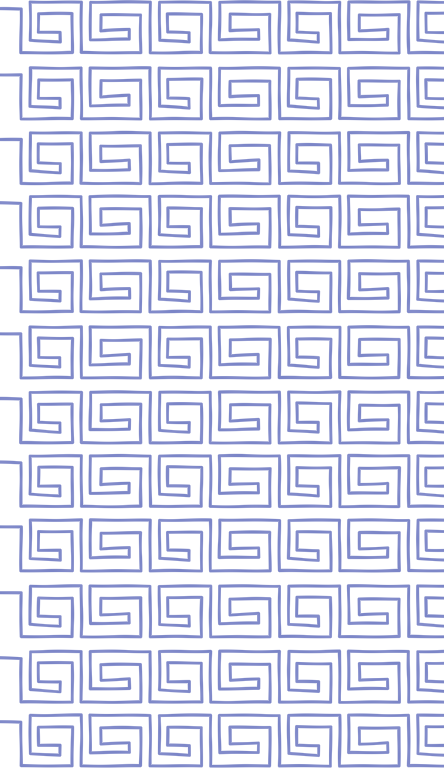
Write a WebGL 2 fragment shader that draws this pattern.

```glsl
#version 300 es
precision highp float;

uniform vec2 u_resolution;
out vec4 outColor;

const vec3 PAPER = vec3(1.0);
const vec3 INK = vec3(0.48, 0.52, 0.78);
const vec3 PALE_INK = vec3(0.55, 0.58, 0.81);

// Lengths are fractions of a canvas 768 units high, y pointing down
const float CANVAS_HEIGHT = 768.0;
const float ROW_PITCH = 64.8;
const float KEY_HEIGHT = 50.6;
const float PAIR_PITCH = 129.2;
const float FIRST_KEY_X = 21.0;
const float NARROW_WIDTH = 60.3;
const float LEAD_DEPTH = 7.0;
const float HALF_STROKE = 1.5;

float segment(vec2 p, vec2 a, vec2 b) {
    vec2 pa = p - a;
    vec2 ba = b - a;
    return length(pa - ba * clamp(dot(pa, ba) / dot(ba, ba), 0.0, 1.0));
}

float layeredSines(vec2 p) {
    return 0.6 * sin(p.x * 0.11 + 1.7 * sin(p.y * 0.07))
         + 0.4 * sin(p.y * 0.19 - p.x * 0.05 + 2.0);
}

// Uneven hand spacing of the rows
float rowShift(float row) {
    return 0.6 + 0.9 * sin(1.496 * (row - 0.4));
}

// Square double spiral; left and right hold columns from outside to inside,
// level holds the inner heights, slant tilts the two centre strokes
float greekKey(vec2 p, vec3 left, vec3 right, vec3 level, vec2 slant, float entry) {
    // Inward arm
    float d = segment(p, vec2(left.x, entry), vec2(left.x, KEY_HEIGHT));
    d = min(d, segment(p, vec2(left.x, KEY_HEIGHT), vec2(right.y, KEY_HEIGHT)));
    d = min(d, segment(p, vec2(right.y, KEY_HEIGHT), vec2(right.y, level.x)));
    d = min(d, segment(p, vec2(right.y, level.x), vec2(left.z, level.x)));
    d = min(d, segment(p, vec2(left.z, level.x), vec2(left.z, level.y)));
    // Centre hook
    vec2 hookTop = vec2(right.z, level.y + slant.x);
    vec2 hookEnd = vec2(right.z, level.z + slant.y);
    d = min(d, segment(p, vec2(left.z, level.y), hookTop));
    d = min(d, segment(p, hookTop, hookEnd));
    d = min(d, segment(p, hookEnd, vec2(left.y, level.z)));
    // Outward arm
    d = min(d, segment(p, vec2(left.y, level.z), vec2(left.y, 0.0)));
    d = min(d, segment(p, vec2(left.y, 0.0), vec2(right.x, 0.0)));
    return min(d, segment(p, vec2(right.x, 0.0), vec2(right.x, KEY_HEIGHT)));
}

// A narrow key followed by a wide one
float keyPair(vec2 p, float entry, float sway) {
    vec3 narrowLevel = vec3(11.6 + sway, 30.0, 38.2);
    vec3 wideLevel = vec3(12.6 - sway, 28.8, 37.5);
    float narrow = greekKey(p, vec3(0.0, 9.3, 17.5), vec3(NARROW_WIDTH, 51.3, 39.0),
                            narrowLevel, vec2(0.4, 1.8), entry);
    float wide = greekKey(p - vec2(NARROW_WIDTH, 0.0), vec3(0.0, 9.0, 19.7),
                          vec3(PAIR_PITCH - NARROW_WIDTH, 59.4, 48.0),
                          wideLevel, vec2(-1.4, -0.4), 0.0);
    return min(narrow, wide);
}

void main() {
    float unitsPerPixel = CANVAS_HEIGHT / u_resolution.y;
    vec2 p = gl_FragCoord.xy * unitsPerPixel;
    p.y = CANVAS_HEIGHT - p.y;

    // Row and pair cells
    float row = floor((p.y + 6.0) / ROW_PITCH);
    float pair = max(floor((p.x - FIRST_KEY_X) / PAIR_PITCH), 0.0);
    vec2 cell = vec2(p.x - FIRST_KEY_X - pair * PAIR_PITCH,
                     p.y - 2.0 - row * ROW_PITCH - rowShift(row));

    // Hand-drawn drift of the strokes
    float drift = layeredSines(p);
    cell += 0.35 * vec2(layeredSines(p.yx + 40.0), drift);
    float sway = 0.5 * sin(row * 2.3 + pair * 1.7);

    // Only the first pair has a short lead-in stroke
    float entry = pair < 0.5 ? LEAD_DEPTH : 0.0;
    float d = keyPair(cell, entry, sway);
    if (pair < 0.5) {
        d = min(d, segment(cell, vec2(-FIRST_KEY_X - 4.0, LEAD_DEPTH - 0.5), vec2(0.0, LEAD_DEPTH)));
    }

    // Soft stroke edge with slight changes of pressure
    float halfStroke = HALF_STROKE + 0.12 * drift;
    float coverage = clamp((halfStroke - d) / (1.15 * unitsPerPixel) + 0.5, 0.0, 1.0);
    vec3 ink = mix(INK, PALE_INK, 0.25 + 0.25 * layeredSines(p * 1.8));
    outColor = vec4(mix(PAPER, ink, coverage), 1.0);
}
```
